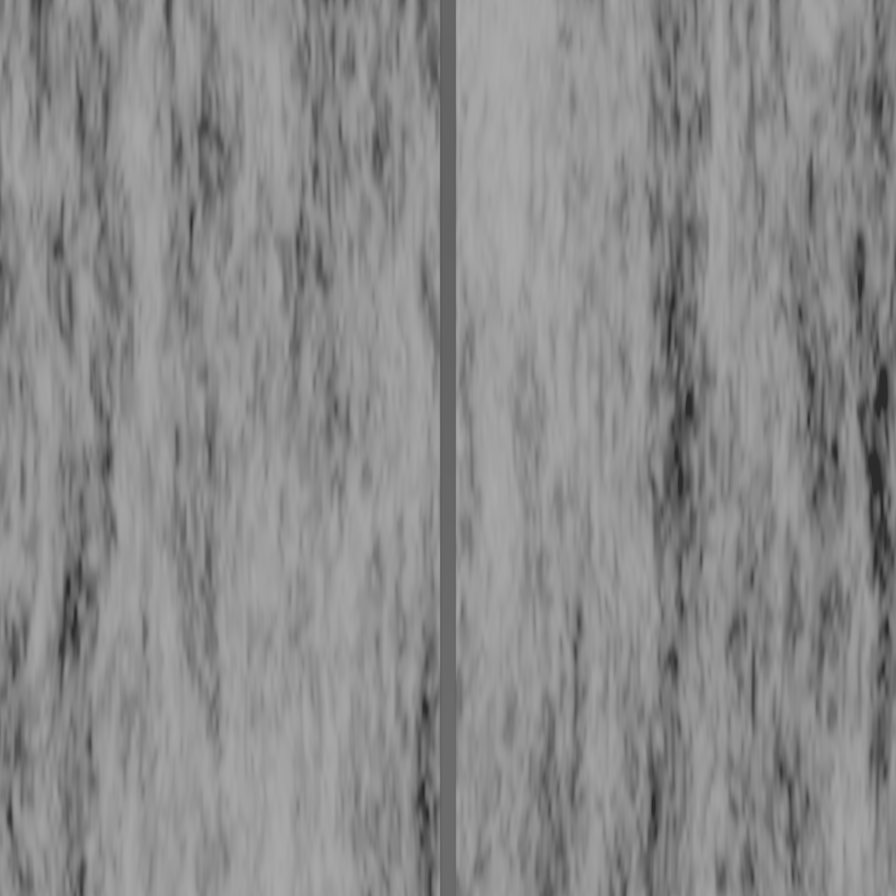
A Shadertoy shader for this texture:

```glsl
// Two weathered grey wood planks with vertical grain, split by a narrow groove.

#define LIGHT_TONE 0.68      // brightest fibre
#define GRAIN_DEPTH 0.123    // typical darkening below the brightest fibre
#define GRAIN_SKEW 0.51      // how strongly dark streaks stand out
#define GRAIN_SCALE vec2(13.0, 1.1)
#define GRAIN_STEP vec2(1.8, 2.08)
#define GRAIN_GAIN 0.96
#define OCTAVES 6
#define GROOVE_X 0.500
#define GROOVE_HALF 0.0088
#define GROOVE_TONE 0.405

float hash(vec2 p) {
    vec3 q = fract(vec3(p.xyx) * 0.1031);
    q += dot(q, q.yzx + 33.33);
    return fract((q.x + q.y) * q.z);
}

// One fibre column: smooth random values along its length,
// shifted per column so that fibre ends do not line up.
float fibre(float column, float y, float seed) {
    y += 7.0 * hash(vec2(column, seed + 3.7));
    float cell = floor(y);
    float t = smoothstep(0.0, 1.0, y - cell);
    vec2 id = vec2(column + seed * 17.0, cell);
    return mix(hash(id), hash(id + vec2(0.0, 1.0)), t);
}

float fibreNoise(vec2 p, float seed) {
    float column = floor(p.x);
    float t = smoothstep(0.0, 1.0, p.x - column);
    return mix(fibre(column, p.y, seed), fibre(column + 1.0, p.y, seed), t);
}

// Layered fibres, scaled to zero mean and roughly unit deviation.
float grain(vec2 p, float seed) {
    float sum = 0.0, energy = 0.0, weight = 1.0;
    vec2 scale = GRAIN_SCALE;
    for (int i = 0; i < OCTAVES; i++) {
        float layer = seed + float(i) * 5.0;
        sum += weight * (fibreNoise(p * scale + 40.0, layer) - 0.5);
        energy += weight * weight;
        weight *= GRAIN_GAIN;
        scale *= GRAIN_STEP;
    }
    return sum / (0.21 * sqrt(energy));
}

// Soft dark band running along the grain.
float stain(float x, float center, float width) {
    float d = (x - center) / width;
    return exp(-d * d);
}

void mainImage(out vec4 fragColor, in vec2 fragCoord) {
    vec2 uv = fragCoord / iResolution.xy;
    float pixel = 1.0 / iResolution.x;

    // Gentle sideways wander of the fibres
    vec2 p = uv;
    p.x += 0.003 * sin(uv.y * 9.0 + uv.x * 14.0)
         + 0.0012 * sin(uv.y * 23.0 - uv.x * 31.0)
         + 0.0004 * sin(uv.y * 61.0 + uv.x * 83.0);

    // Grain, with its own seed on each plank
    float seed = uv.x < GROOVE_X ? 2.0 : 61.0;
    float fibres = grain(p, seed) + 0.08;

    // Long stains
    float low = 1.0 - smoothstep(0.35, 0.8, uv.y);
    fibres -= 0.9 * stain(p.x, 0.748, 0.022);
    fibres -= 1.1 * stain(p.x, 0.980, 0.010) * low;
    fibres -= 1.1 * stain(p.x, 0.478, 0.009) * low;

    float tone = LIGHT_TONE - GRAIN_DEPTH * exp(-GRAIN_SKEW * fibres);
    tone = max(tone, 0.17);

    // Groove with a dark left lip and a worn right edge
    float offset = uv.x - GROOVE_X;
    tone += 0.03 * stain(offset, GROOVE_HALF + 0.003, 0.002);
    float grooveTone = GROOVE_TONE + 0.015 * sin(uv.y * 5.0 + 1.0);
    grooveTone -= 0.05 * stain(offset, -GROOVE_HALF, 0.0018);
    grooveTone -= 0.03 * stain(offset, GROOVE_HALF, 0.0015);
    float inside = 1.0 - smoothstep(-pixel, pixel, abs(offset) - GROOVE_HALF);
    tone = mix(tone, grooveTone, inside);

    fragColor = vec4(vec3(tone), 1.0);
}
```
